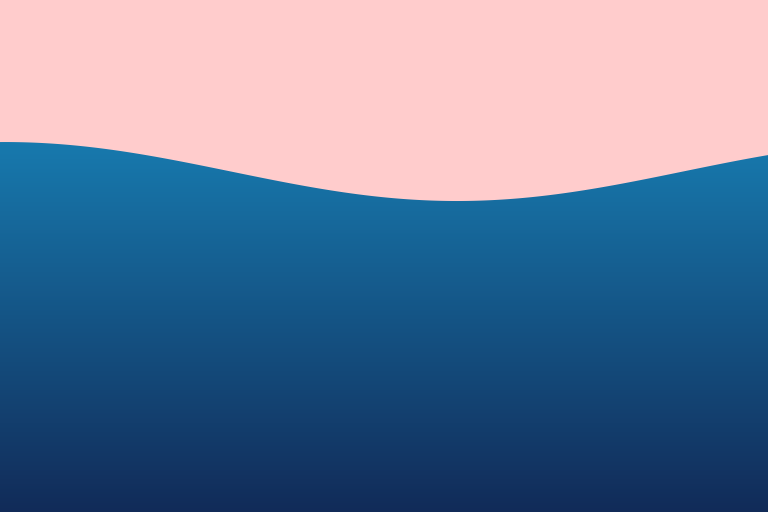
Reproduce this background procedurally as a Shadertoy shader.

```glsl
const float PI = 3.14159265;
const vec3 SKY_PINK = vec3(1.0, 0.8, 0.8);
const vec3 DEEP_NAVY = vec3(0.067, 0.167, 0.345);
const vec3 SURFACE_BLUE = vec3(0.090, 0.475, 0.680);

// Height of a cosine swell at x
float swellHeight(float x, float level, float amplitude, float crestX, float halfPeriod) {
    return level + amplitude * cos(PI * (x - crestX) / halfPeriod);
}

// Vertical blend from the sea floor to the highest crest
vec3 waterColor(float y, float crestHeight, vec3 deep, vec3 surface) {
    return mix(deep, surface, clamp(y / crestHeight, 0.0, 1.0));
}

// Coverage below an edge, softened over a given width
float below(float y, float edge, float softness) {
    return clamp(0.5 + (edge - y) / softness, 0.0, 1.0);
}

void mainImage(out vec4 fragColor, in vec2 fragCoord) {
    vec2 uv = fragCoord / iResolution.xy;
    float level = 0.665;
    float amplitude = 0.0576;

    // Water fills everything below the swell
    float surfaceY = swellHeight(uv.x, level, amplitude, 0.0065, 0.5885);
    vec3 water = waterColor(uv.y, level + amplitude, DEEP_NAVY, SURFACE_BLUE);
    float waterMask = below(uv.y, surfaceY, 1.0 / iResolution.y);

    fragColor = vec4(mix(SKY_PINK, water, waterMask), 1.0);
}
```
